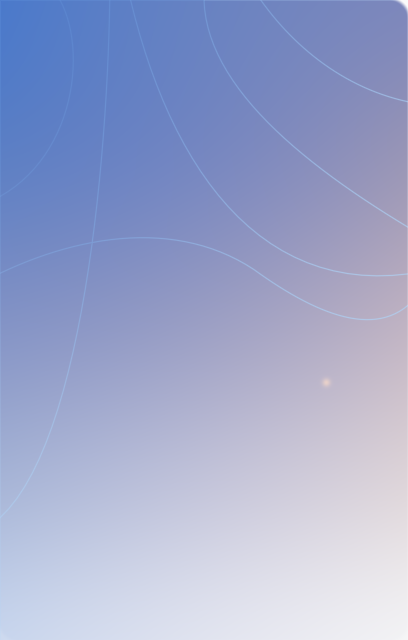
Reproduce this background procedurally as a Shadertoy shader.

```glsl
// Soft blue-to-pearl gradient card with thin flowing curves and a small warm glow.

const float ASPECT = 326.0 / 512.0;
const float LINE_HALF_WIDTH = 0.0009;
const float LINE_SOFTNESS = 0.0012;
const float LINE_FAINT = 0.28;
const float LINE_STRONG = 0.7;
const float RIM_WIDTH = 0.001;
const float BLUE_RIM_STRENGTH = 0.25;
const float PALE_RIM_STRENGTH = 0.2;
const float CORNER_RADIUS = 0.030;
const float CORNER_SOFTNESS = 0.004;
const int CURVE_STEPS = 28;
const vec2 GLOW_CENTER = vec2(0.8, 0.4023);
const float GLOW_RADIUS = 0.0062;
const float GLOW_STRENGTH = 0.7;
const vec3 GLOW_COLOR = vec3(0.98, 0.86, 0.79);
const vec3 LINE_DEEP = vec3(0.42, 0.63, 0.90);
const vec3 LINE_PALE = vec3(0.68, 0.83, 0.97);
const vec3 PAPER = vec3(0.98);

// Colour stops of the left, middle and right columns, from bottom to top
const vec3 LEFT[5] = vec3[5](vec3(0.78, 0.835, 0.93), vec3(0.65, 0.705, 0.84),
    vec3(0.51, 0.575, 0.775), vec3(0.365, 0.50, 0.77), vec3(0.29, 0.475, 0.795));
const vec3 MIDDLE[5] = vec3[5](vec3(0.88, 0.892, 0.938), vec3(0.76, 0.765, 0.852),
    vec3(0.605, 0.62, 0.768), vec3(0.465, 0.53, 0.755), vec3(0.405, 0.51, 0.76));
const vec3 RIGHT[5] = vec3[5](vec3(0.95, 0.95, 0.958), vec3(0.868, 0.832, 0.85),
    vec3(0.75, 0.70, 0.762), vec3(0.605, 0.59, 0.715), vec3(0.49, 0.53, 0.735));

// Quadratic blend through the three columns
vec3 rowColor(int row, float x) {
    int i = clamp(row, 0, 4);
    return LEFT[i] * (1.0 - x) * (1.0 - 2.0 * x)
         + MIDDLE[i] * 4.0 * x * (1.0 - x)
         + RIGHT[i] * x * (2.0 * x - 1.0);
}

// Catmull-Rom blend between the rows
vec3 background(vec2 uv) {
    float y = clamp(uv.y, 0.0, 0.9999) * 4.0;
    int row = int(y);
    float t = fract(y);
    vec3 a = rowColor(row - 1, uv.x), b = rowColor(row, uv.x);
    vec3 c = rowColor(row + 1, uv.x), d = rowColor(row + 2, uv.x);
    return b + 0.5 * t * (c - a + t * (2.0 * a - 5.0 * b + 4.0 * c - d
         + t * (3.0 * (b - c) + d - a)));
}

float segmentDistance(vec2 p, vec2 a, vec2 b) {
    vec2 ab = b - a, ap = p - a;
    return length(ap - ab * clamp(dot(ap, ab) / dot(ab, ab), 0.0, 1.0));
}

vec2 bezier(vec2 a, vec2 b, vec2 c, vec2 d, float t) {
    float s = 1.0 - t;
    return s * s * s * a + 3.0 * s * t * (s * b + t * c) + t * t * t * d;
}

// Coverage of a thin cubic curve, with control points in canvas fractions
float curve(vec2 uv, vec2 a, vec2 b, vec2 c, vec2 d) {
    vec2 scale = vec2(ASPECT, 1.0);
    vec2 previous = a;
    float nearest = 1.0;
    for (int i = 1; i <= CURVE_STEPS; i++) {
        vec2 next = bezier(a, b, c, d, float(i) / float(CURVE_STEPS));
        nearest = min(nearest, segmentDistance(uv * scale, previous * scale, next * scale));
        previous = next;
    }
    float soft = max(LINE_SOFTNESS, 0.5 / iResolution.y);
    return 1.0 - smoothstep(LINE_HALF_WIDTH - soft, LINE_HALF_WIDTH + soft, nearest);
}

void mainImage(out vec4 fragColor, in vec2 fragCoord) {
    vec2 uv = fragCoord / iResolution.xy;
    vec2 scale = vec2(ASPECT, 1.0);
    float pixel = 1.0 / iResolution.y;
    vec3 color = background(uv);

    // Flowing curves, paler and stronger toward the lower right
    float lines = curve(uv, vec2(0.269, 1.0), vec2(0.263, 0.753), vec2(0.204, 0.31), vec2(0.0, 0.191));
    lines = max(lines, curve(uv, vec2(0.32, 1.0), vec2(0.418, 0.74), vec2(0.633, 0.542), vec2(1.0, 0.572)));
    lines = max(lines, curve(uv, vec2(0.5, 1.0), vec2(0.506, 0.865), vec2(0.745, 0.743), vec2(1.0, 0.645)));
    lines = max(lines, curve(uv, vec2(0.639, 1.0), vec2(0.724, 0.924), vec2(0.847, 0.862), vec2(1.0, 0.841)));
    lines = max(lines, curve(uv, vec2(0.0, 0.573), vec2(0.204, 0.635), vec2(0.439, 0.656), vec2(0.622, 0.579)));
    lines = max(lines, curve(uv, vec2(0.622, 0.579), vec2(0.765, 0.513), vec2(0.908, 0.473), vec2(1.0, 0.523)));
    lines = max(lines, 0.75 * curve(uv, vec2(0.147, 1.0), vec2(0.214, 0.922), vec2(0.184, 0.759), vec2(0.0, 0.693)));
    float light = smoothstep(0.0, 1.35, uv.x + 0.9 * (1.0 - uv.y));
    float paleness = max(light, 1.0 - smoothstep(0.2, 0.9, uv.y));
    vec3 lineColor = mix(LINE_DEEP, LINE_PALE, paleness);
    color = mix(color, lineColor, lines * mix(LINE_FAINT, LINE_STRONG, light));

    // Warm point of light
    float glowDistance = length((uv - GLOW_CENTER) * scale) / GLOW_RADIUS;
    color = mix(color, GLOW_COLOR, GLOW_STRENGTH * exp(-glowDistance * glowDistance));

    // Thin rim on the left, top and right
    float blueRim = 1.0 - smoothstep(0.0, RIM_WIDTH + pixel, min(uv.x * ASPECT, 1.0 - uv.y));
    float paleRim = 1.0 - smoothstep(0.0, RIM_WIDTH + pixel, (1.0 - uv.x) * ASPECT);
    color = mix(color, lineColor, BLUE_RIM_STRENGTH * blueRim);
    color = mix(color, PAPER, PALE_RIM_STRENGTH * paleRim);

    // Rounded corners: clear at top right, faint along the bottom
    vec2 corner = abs(uv - 0.5) * scale - 0.5 * scale + CORNER_RADIUS;
    float soft = max(CORNER_SOFTNESS, pixel);
    float outside = smoothstep(-soft, soft, length(max(corner, 0.0)) - CORNER_RADIUS - 0.5 * soft);
    float strength = uv.y > 0.5 ? step(0.5, uv.x) : mix(0.12, 0.35, step(0.5, uv.x));
    color = mix(color, PAPER, outside * strength);

    fragColor = vec4(color, 1.0);
}
```
